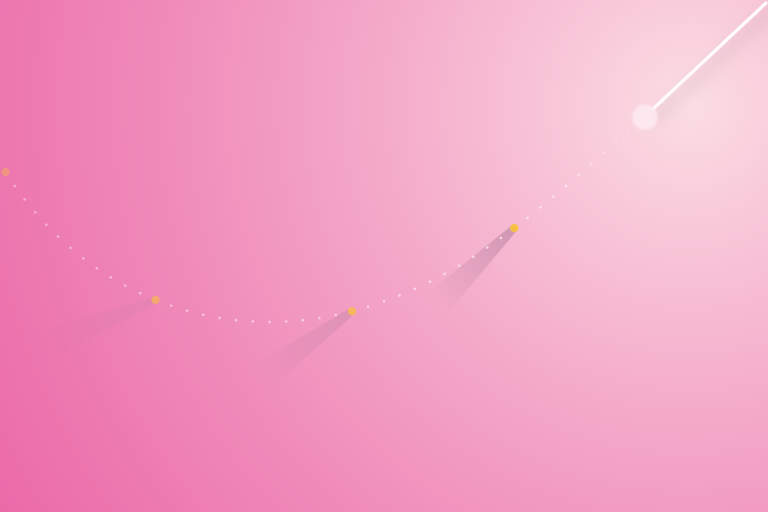
Write a WebGL 1 fragment shader that draws this background.

```glsl
precision highp float;

uniform vec2 u_resolution;

// Antialiased coverage of a shape from its signed distance
float cover(float dist) {
    return clamp(0.5 - dist * u_resolution.y, 0.0, 1.0);
}

float segmentDistance(vec2 p, vec2 a, vec2 b) {
    vec2 ab = b - a;
    return length(p - a - ab * clamp(dot(p - a, ab) / dot(ab, ab), 0.0, 1.0));
}

// Pink falling off from a pale glow at the upper right
vec3 backdrop(vec2 p) {
    float d = distance(p, vec2(1.348, 0.795));
    float green = 0.87 - 0.36 * d + 0.045 * d * d;
    return vec3(0.86 + 0.145 * green, green, 0.447 + 0.515 * green);
}

// Widening shadow cast from a marker, away from the light
float shadowCone(vec2 p, vec2 marker, float reach) {
    vec2 away = normalize(marker - vec2(1.27, 0.815));
    vec2 q = p - marker;
    float along = dot(q, away);
    float across = abs(dot(q, vec2(-away.y, away.x)));
    float halfWidth = 0.007 + 0.1 * max(along, 0.0);
    float edge = 1.0 - smoothstep(-0.002, 0.002, across - halfWidth);
    return edge * step(0.0, along) * clamp(1.0 - along / reach, 0.0, 1.0);
}

void main() {
    vec2 p = gl_FragCoord.xy / u_resolution.y;
    p.x *= 1.5 * u_resolution.y / u_resolution.x;
    vec3 color = backdrop(p);

    vec3 shadowColor = vec3(0.66, 0.46, 0.58);
    vec3 markerColor = vec3(0.98, 0.76, 0.24);
    vec2 ball = vec2(1.26, 0.771);

    // Dotted path: equal steps along a smoothly turning heading
    vec2 dot0 = vec2(0.0107, 0.664);
    float dots = 0.0;
    float markers = 0.0;
    float shadow = 0.0;
    for (int i = 0; i < 45; i++) {
        float k = float(i);
        float progress = k / 35.0;
        bool isMarker = i == 35 || (i < 30 && mod(k, 12.0) < 0.5);
        float d = distance(p, dot0);
        if (isMarker) {
            markers = max(markers, cover(d - 0.008) * mix(0.4, 0.92, progress));
            float strength = 0.08 + 0.42 * progress * progress;
            shadow = max(shadow, strength * shadowCone(p, dot0, 0.27 - 0.06 * progress));
        } else {
            float fade = 1.0 - 0.6 * smoothstep(39.0, 44.0, k);
            dots = max(dots, cover(d - 0.0025) * mix(0.45, 0.75, min(progress, 1.0)) * fade);
        }
        float u = k - 18.5;
        float heading = u * (0.0531 - 0.00042 * u - 0.0000227 * u * u);
        dot0 += 0.0326 * vec2(cos(heading), sin(heading));
    }
    color = mix(color, shadowColor, shadow);
    color = mix(color, vec3(1.0, 0.92, 0.96), dots);
    color = mix(color, markerColor, markers);

    // Bright beam with a faint shade beneath it
    vec2 beamStart = vec2(1.275, 0.787);
    vec2 beamEnd = vec2(1.496, 0.994);
    vec2 shadeOffset = vec2(0.012, -0.012);
    float shade = segmentDistance(p, beamStart + shadeOffset, beamEnd + shadeOffset);
    color *= 1.0 - 0.035 * exp(-shade * shade / 0.0005);
    float beam = cover(segmentDistance(p, beamStart, beamEnd) - 0.0033);
    color = mix(color, vec3(1.0, 0.98, 0.99), beam);

    // Soft ball of light
    float glow = 1.0 - smoothstep(0.019, 0.03, distance(p, ball));
    color = mix(color, vec3(0.995, 0.915, 0.945), 0.92 * glow);

    gl_FragColor = vec4(color, 1.0);
}
```
